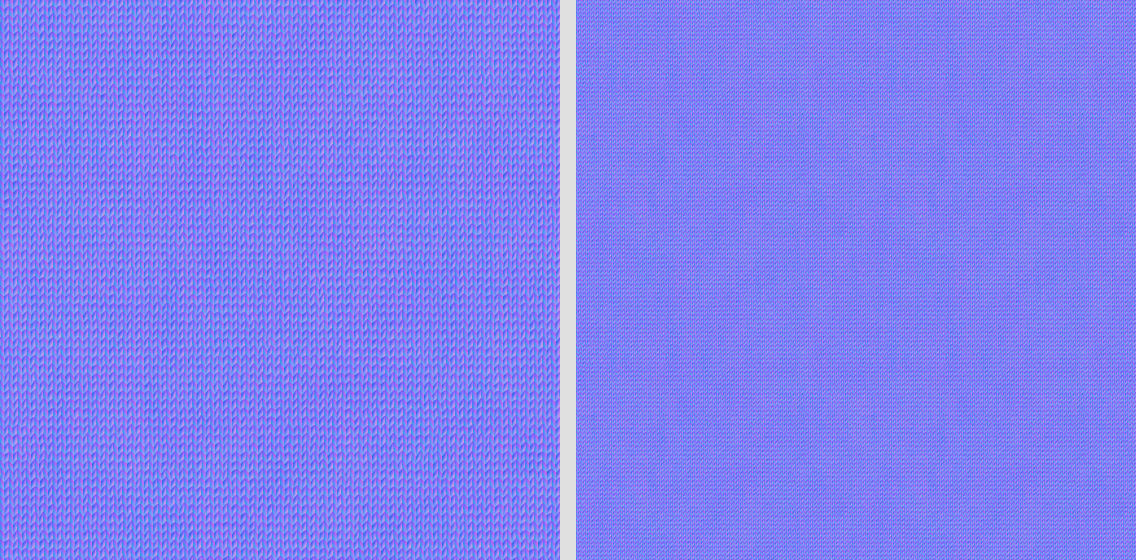
Left: one tile. Right: repeated 2 by 2.
Give the GLSL for this texture map, as a Shadertoy shader.

```glsl
// Tangent-space normal map of fine stockinette knit: columns of V stitches.
// Each V is two mirrored, sheared yarn legs whose rounded slopes become colour;
// wrapping noise bends the rows and a hash varies each leg, so the cloth tiles.

const vec2 STITCHES = vec2(64.0, 64.0); // wales across, courses down
const float LEG_RISE = 0.54;            // climb of a leg, in courses
const int SAMPLES = 4;                  // smoothing grid per side

float hash(vec2 p) {
    vec3 q = fract(vec3(p.xyx) * 0.1031);
    q += dot(q, q.yzx + 33.33);
    return fract((q.x + q.y) * q.z);
}

// Value noise in -1..1 that repeats after a whole number of cells.
float wrapNoise(vec2 p, vec2 period, float seed) {
    vec2 cell = floor(p);
    vec2 f = fract(p);
    f = f * f * (3.0 - 2.0 * f);
    vec2 lo = mod(cell, period) + seed;
    vec2 hi = mod(cell + 1.0, period) + seed;
    float bottom = mix(hash(lo), hash(vec2(hi.x, lo.y)), f.x);
    float top = mix(hash(vec2(lo.x, hi.y)), hash(hi), f.x);
    return 2.0 * mix(bottom, top, f.y) - 1.0;
}

// Slope across a round strand: turns quickly at the crest, full at the rims.
float roundSlope(float t) {
    return t * (1.3 - 0.3 * t * t);
}

// Uneven tension shifts the stitches, in stitch units.
vec2 bendYarn(vec2 p, vec2 count) {
    float dx = 0.09 * wrapNoise(p, count, 11.0);
    float dy = 0.12 * wrapNoise(p * vec2(2.0, 1.0), count * vec2(2.0, 1.0), 37.0);
    dy += 0.07 * wrapNoise(p * 0.25, count * 0.25, 71.0);
    return p + vec2(dx, dy);
}

// Broad unevenness of the cloth: patches plus streaks along the wales.
vec2 clothTilt(vec2 p, vec2 count) {
    vec2 patches = count / 4.0;
    vec2 streaks = count / vec2(1.0, 16.0);
    float tiltX = wrapNoise(p / 4.0, patches, 19.0);
    float tiltY = wrapNoise(p / 4.0, patches, 53.0);
    float streak = wrapNoise(p / vec2(1.0, 16.0), streaks, 97.0);
    return vec2(0.025 * tiltX + 0.05 * streak, 0.025 * tiltY);
}

vec3 knitNormal(vec2 uv, vec2 count) {
    vec2 p = bendYarn(uv * count, count);
    float wale = floor(p.x);
    float x = 2.0 * fract(p.x) - 1.0;
    float side = x < 0.0 ? -1.0 : 1.0;

    // Leg coordinates: across the strand and along the sheared course
    float across = 2.0 * abs(x) - 1.0;
    float course = p.y - LEG_RISE * abs(x) + 0.04 * across * across;
    vec2 id = mod(vec2(wale, floor(course)), count);
    float along = 2.0 * fract(course) - 1.0;

    // Per-leg wear: tilt and fullness
    vec2 legKey = id + vec2(0.0, 90.0 + 80.0 * side);
    float fullness = mix(0.8, 1.2, hash(legKey));
    float tilt = 0.12 * (hash(legKey + 201.0) - 0.5);

    float endSlope = roundSlope(along) * fullness;
    float rimSlope = roundSlope(across) * side;
    vec2 slope = vec2(0.46 * rimSlope - 0.29 * side * endSlope + tilt,
                      -0.26 * endSlope);
    slope += clothTilt(uv * count, count);

    // Faint fibre grain
    vec2 grainCount = count * vec2(6.0, 3.0);
    slope.x += 0.04 * wrapNoise(uv * grainCount, grainCount, 5.0);
    return normalize(vec3(slope, 0.94));
}

void mainImage(out vec4 fragColor, in vec2 fragCoord) {
    vec3 normalSum = vec3(0.0);
    for (int j = 0; j < SAMPLES; j++) {
        for (int i = 0; i < SAMPLES; i++) {
            vec2 offset = (vec2(i, j) + 0.5) / float(SAMPLES) - 0.5;
            vec2 uv = (fragCoord + offset) / iResolution.xy;
            normalSum += knitNormal(uv, STITCHES);
        }
    }
    vec3 normal = normalSum / float(SAMPLES * SAMPLES);
    fragColor = vec4(0.5 + 0.5 * normal, 1.0);
}
```
